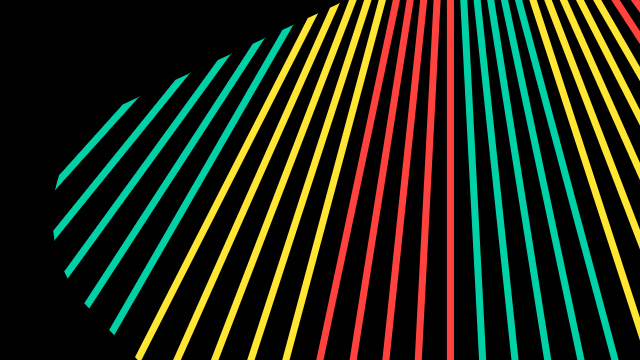
Give the GLSL for this background, as a WebGL 2 fragment shader.

```glsl
#version 300 es
precision highp float;
// A fan of thin coloured rays on black, spreading from a hub above the canvas.
// Rays repeat by angle and change colour in groups of five; a rounded wedge
// trims their ends on the left. Lengths are in canvas heights.

uniform vec2 u_resolution;
out vec4 fragColor;

const vec3 BLACK  = vec3(0.0, 0.003, 0.0);
const vec3 RED    = vec3(1.0, 0.26, 0.24);
const vec3 YELLOW = vec3(1.0, 0.90, 0.20);
const vec3 GREEN  = vec3(0.0, 0.82, 0.65);

const float ASPECT = 16.0 / 9.0;
const vec2  HUB = vec2(1.2512, 1.706);
const float RAY_STEP = radians(3.0);
const float RAY_HALF_WIDTH = 0.0098;
const float GROUP_SIZE = 5.0;

const vec2  CORNER_CENTER = vec2(0.5162, 0.3981);
const float CORNER_RADIUS = 0.3704;
const float TOP_OFFSET = 0.3565;
const vec2  TOP_NORMAL = vec2(-0.423, 0.906);
const vec2  BOTTOM_NORMAL = vec2(-0.727, -0.686);

float cross2(vec2 a, vec2 b) {
    return a.x * b.y - a.y * b.x;
}

// Signed distance to a wedge with a round corner, negative inside.
float wedgeDistance(vec2 p) {
    float top = dot(p, TOP_NORMAL);
    float bottom = dot(p, BOTTOM_NORMAL);
    bool inCorner = cross2(TOP_NORMAL, p) > 0.0 && cross2(p, BOTTOM_NORMAL) > 0.0;
    float rounded = (inCorner ? length(p) : max(top, bottom)) - CORNER_RADIUS;
    return max(rounded, top - TOP_OFFSET);
}

// Colour of a ray, cycling through three groups.
vec3 rayColor(float index) {
    float group = mod(floor(index / GROUP_SIZE), 3.0);
    return group < 0.5 ? RED : group < 1.5 ? YELLOW : GREEN;
}

void main() {
    // Keep the layout centred when the canvas has another aspect.
    vec2 p = gl_FragCoord.xy / u_resolution.y;
    p.x += 0.5 * (ASPECT - u_resolution.x / u_resolution.y);
    float pixel = 1.0 / u_resolution.y;

    // Nearest ray, counted clockwise from straight down.
    vec2 fromHub = p - HUB;
    float angle = atan(-fromHub.x, -fromHub.y);
    float index = floor(angle / RAY_STEP + 0.5);
    float across = length(fromHub) * abs(sin(angle - index * RAY_STEP));

    // Trim the ray and smooth all edges over one pixel.
    float dist = max(across - RAY_HALF_WIDTH, wedgeDistance(p - CORNER_CENTER));
    float coverage = clamp(0.5 - dist / pixel, 0.0, 1.0);
    fragColor = vec4(mix(BLACK, rayColor(index), coverage), 1.0);
}
```
